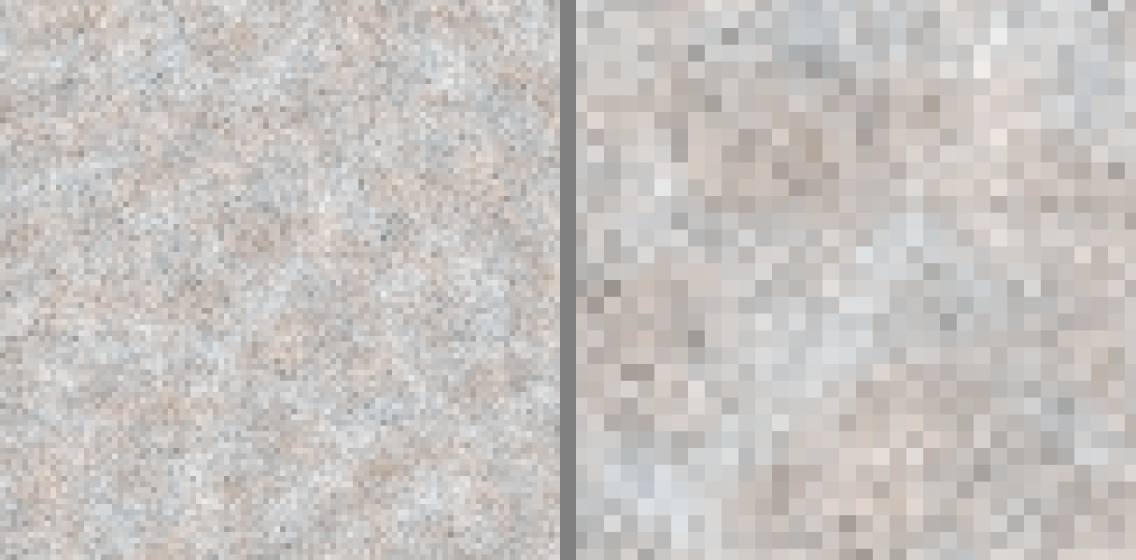
Left: the whole. Right: its middle third, enlarged.
Reproduce this texture procedurally as a Shadertoy shader.

```glsl
// Pale weathered stone drawn as a mosaic of small flat square cells.
// Each cell takes its tone and warmth from layered gradient noise (soft blotches
// and clumps) plus independent per-cell grain and a few dark specks.

#define CELLS 100.0                      // cells along the canvas height
#define BASE_COLOR vec3(0.788, 0.774, 0.764)
#define WARM_AXIS vec3(0.50, -0.08, -0.50)
#define BLOTCH_SIZE 10.0                 // in cells
#define CLUMP_SIZE 3.7                   // in cells
#define BLOTCH_TONE 0.085
#define CLUMP_TONE 0.075
#define GRAIN_TONE 0.074
#define SPECK_TONE 0.11
#define BLOTCH_WARMTH 0.085
#define GRAIN_WARMTH 0.018

// Three independent values in 0..1 for an integer lattice point and layer.
vec3 hash3(vec2 point, int layer) {
    uvec3 v = uvec3(ivec3(ivec2(point), layer) + 4096);
    v = v * 1664525u + 1013904223u;
    v.x += v.y * v.z;
    v.y += v.z * v.x;
    v.z += v.x * v.y;
    v ^= v >> 16u;
    v.x += v.y * v.z;
    v.y += v.z * v.x;
    v.z += v.x * v.y;
    return vec3(v >> 8u) / 16777216.0;
}

// Slope of a random unit gradient at a lattice corner.
float cornerSlope(vec2 corner, vec2 offset, int layer) {
    float angle = 6.28319 * hash3(corner, layer).x;
    return dot(vec2(cos(angle), sin(angle)), offset);
}

float gradientNoise(vec2 p, int layer) {
    vec2 i = floor(p), f = p - i;
    vec2 u = f * f * f * (f * (f * 6.0 - 15.0) + 10.0);
    vec2 e = vec2(1.0, 0.0);
    float low = mix(cornerSlope(i, f, layer),
                    cornerSlope(i + e, f - e, layer), u.x);
    float high = mix(cornerSlope(i + e.yx, f - e.yx, layer),
                     cornerSlope(i + 1.0, f - 1.0, layer), u.x);
    return mix(low, high, u.y);
}

vec3 cellColor(vec2 cell) {
    // Blotches and clumps, slightly wider than tall
    vec2 p = (cell + 0.5) * vec2(0.88, 1.0);
    float blotch = gradientNoise(p / BLOTCH_SIZE + 0.37, 1);
    float clump = gradientNoise(p / CLUMP_SIZE + 0.61, 2);
    float warmth = gradientNoise(p / BLOTCH_SIZE + 0.83, 3)
                 + 0.6 * gradientNoise(p / CLUMP_SIZE + 0.19, 4);

    // Grain of single cells
    vec3 a = hash3(cell, 5), b = hash3(cell, 6);
    float grain = a.x + a.y + a.z - 1.5;
    float speck = smoothstep(0.94, 1.0, b.x);

    float warm = BLOTCH_WARMTH * warmth + GRAIN_WARMTH * (b.y + b.z - 1.0);
    float tone = BLOTCH_TONE * blotch + CLUMP_TONE * clump
               + GRAIN_TONE * grain - SPECK_TONE * speck - 0.4 * warm;
    return BASE_COLOR + tone + WARM_AXIS * warm;
}

void mainImage(out vec4 fragColor, in vec2 fragCoord) {
    vec2 p = fragCoord / iResolution.y * CELLS - 0.5;
    vec2 cell = floor(p);

    // Blend neighbouring cells over one pixel at their shared edge
    float pixel = CELLS / iResolution.y;
    vec2 w = clamp((p - cell - 0.5) / pixel + 0.5, 0.0, 1.0);
    vec2 e = vec2(1.0, 0.0);
    vec3 low = mix(cellColor(cell), cellColor(cell + e), w.x);
    vec3 high = mix(cellColor(cell + e.yx), cellColor(cell + 1.0), w.x);

    fragColor = vec4(clamp(mix(low, high, w.y), 0.0, 1.0), 1.0);
}
```
